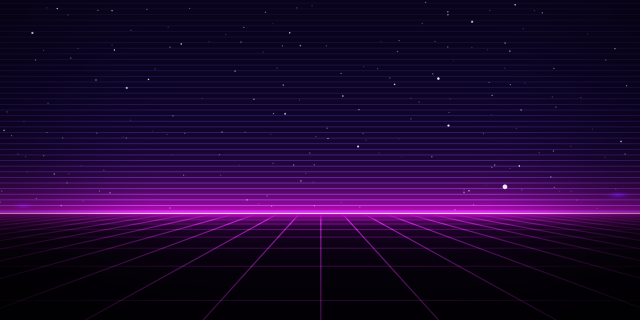
This background is drawn by a Shadertoy shader. Its source:

```glsl
// A neon horizon at night: a starry violet sky crossed by thin scanlines,
// above a dark floor with a perspective grid. Glows are exponential falloffs,
// the grid is a projected repeat, and the stars are hashed into cells.

const float HORIZON = 0.3333;        // height of the horizon
const float VANISH = 0.073;          // vanishing point above the horizon
const float LANE_WIDTH = 0.905;      // sideways grid spacing
const float ROW_DEPTH = 1.30;        // grid spacing in inverse distance
const float SCAN_STEP = 0.01755;     // scanline spacing

const vec3 SKY_LOW = vec3(0.050, 0.016, 0.160);
const vec3 SKY_HIGH = vec3(0.035, 0.013, 0.105);
const vec3 SKY_GLOW = vec3(0.75, 0.04, 0.62);
const vec3 SCAN_COLOR = vec3(0.30, 0.20, 0.58);
const vec3 FLOOR_COLOR = vec3(0.010, 0.003, 0.028);
const vec3 FLOOR_GLOW = vec3(0.66, 0.03, 0.60);
const vec3 FLOOR_HAZE = vec3(0.16, 0.012, 0.22);
const vec3 GRID_COLOR = vec3(0.58, 0.12, 0.62);
const vec3 CORE_COLOR = vec3(1.0, 0.78, 1.0);
const vec3 HAZE_COLOR = vec3(0.09, 0.02, 0.30);

float hash(vec2 p) {
    return fract(sin(dot(p, vec2(127.1, 311.7))) * 43758.5453);
}

// Signed distance to the nearest whole number.
float nearest(float v) {
    return fract(v + 0.5) - 0.5;
}

// Pixel coverage of a line, also when thinner than a pixel.
float lineCover(float dist, float width, float px) {
    return clamp((0.5 * (width + px) - abs(dist)) / px, 0.0, min(1.0, width / px));
}

// Pixel coverage of a disc; tiny discs dim instead of vanishing.
float discCover(float dist, float radius, float px) {
    float drawn = max(radius, 0.6 * px);
    float dimming = radius * radius / (drawn * drawn);
    return dimming * clamp((drawn - dist) / px + 0.5, 0.0, 1.0);
}

// At most one star in each cell, kept away from the cell border.
float starLayer(vec2 p, float cellSize, float density, float radius, float seed, float px) {
    vec2 cell = floor(p / cellSize);
    vec2 id = cell + seed;
    vec2 jitter = vec2(hash(id + 3.1), hash(id + 7.7));
    vec2 center = (cell + 0.15 + 0.7 * jitter) * cellSize;
    float present = step(hash(id), density);
    float size = radius * mix(0.6, 1.2, hash(id + 11.3));
    float light = mix(0.35, 1.0, hash(id + 17.9));
    return present * light * discCover(length(p - center), size, px);
}

float softSpot(vec2 p, vec2 center, vec2 size) {
    vec2 q = (p - center) / size;
    return exp(-dot(q, q));
}

vec3 skyColor(vec2 p, float px) {
    float sides = 1.0 - 0.40 * smoothstep(0.45, 1.05, abs(p.x));
    vec3 color = mix(SKY_LOW, SKY_HIGH, smoothstep(0.2, 0.667, p.y));
    color *= 1.0 - 0.25 * smoothstep(0.6, 1.1, abs(p.x));
    color += SKY_GLOW * sides * exp(-p.y / 0.07);

    // Scanlines, fading upward
    float scan = nearest((p.y - 0.0070) / SCAN_STEP) * SCAN_STEP;
    color += SCAN_COLOR * sides * lineCover(scan, 0.0026, px) * exp(-2.9 * p.y);

    // Violet wisps low at both sides
    color += HAZE_COLOR * softSpot(p, vec2(0.932, 0.057), vec2(0.025, 0.008));
    color += 0.6 * HAZE_COLOR * softSpot(p, vec2(-0.927, 0.023), vec2(0.022, 0.008));

    // Faint dust, small stars, and a few brighter ones
    float stars = 0.0;
    for (int i = 0; i < 3; i++) {
        float k = float(i);
        float cellSize = 0.055 * pow(1.75, k);
        float radius = 0.0013 * pow(1.55, k);
        stars += starLayer(p, cellSize, 0.32, radius, 19.0 * k + 5.0, px);
    }
    stars += discCover(length(p - vec2(0.578, 0.083)), 0.0072, px);
    return mix(color, vec3(0.95, 0.90, 1.0), min(stars, 1.0));
}

vec3 floorColor(vec2 p, float px) {
    float depth = -p.y;
    float sides = 1.0 - 0.55 * smoothstep(0.35, 1.05, abs(p.x - 0.06));
    vec3 color = FLOOR_COLOR * sides * exp(-2.0 * depth);
    color += sides * (FLOOR_GLOW * exp(-depth / 0.018) + FLOOR_HAZE * exp(-depth / 0.075));

    // Distances to the projected lanes and rows, in canvas units
    float range = depth + VANISH;
    float slope = p.x / range;
    float lane = nearest(slope / LANE_WIDTH) * LANE_WIDTH * range;
    lane /= sqrt(1.0 + slope * slope);
    float row = nearest(1.0 / (range * ROW_DEPTH) - 0.23) * ROW_DEPTH * range * range;

    float fade = exp(-1.8 * p.x * p.x) * exp(-2.2 * depth);
    fade *= smoothstep(0.0, 0.03, depth);
    float grid = lineCover(lane, 0.0036, px) + 0.55 * lineCover(row, 0.0026, px);
    return color + GRID_COLOR * fade * grid;
}

void mainImage(out vec4 fragColor, in vec2 fragCoord) {
    float px = 1.0 / iResolution.y;
    vec2 p = (fragCoord - vec2(0.5 * iResolution.x, 0.0)) * px;
    p.y -= HORIZON;

    float skyMask = smoothstep(-0.5 * px, 0.5 * px, p.y);
    vec3 color = mix(floorColor(vec2(p.x - 0.0026, min(p.y, 0.0)), px),
                     skyColor(vec2(p.x, max(p.y, 0.0)), px), skyMask);

    // Bright core of the horizon
    float core = lineCover(p.y, 0.0042, px) * (1.0 - 0.45 * smoothstep(0.4, 1.0, abs(p.x)));
    color = mix(color, CORE_COLOR, core);
    fragColor = vec4(clamp(color, 0.0, 1.0), 1.0);
}
```
